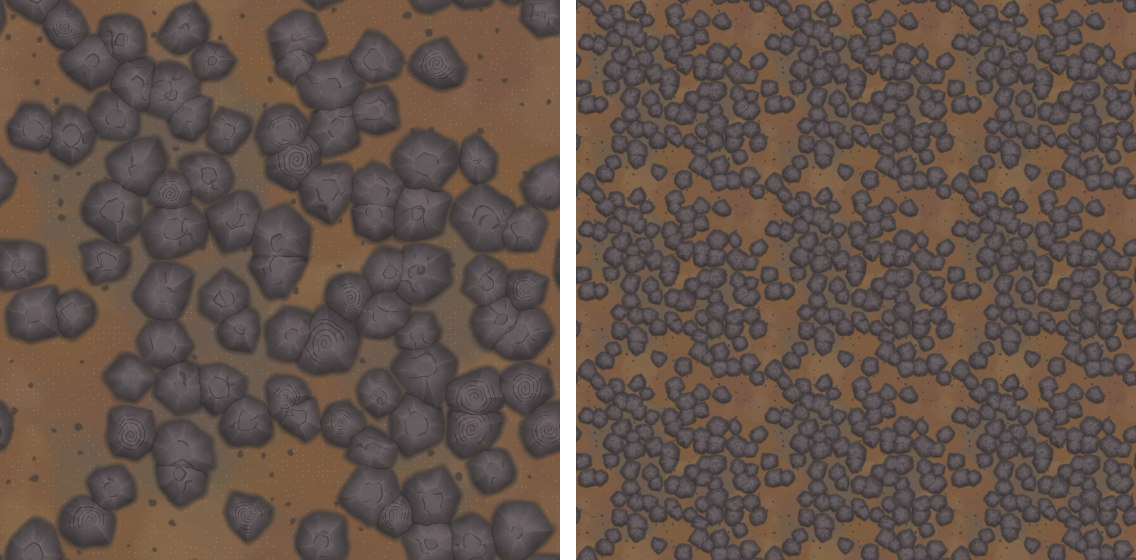
Left: one tile. Right: repeated 3 by 3.
This texture is drawn by a WebGL 1 fragment shader. Its source:

```glsl
precision highp float;
// Clustered grey faceted boulders on blotchy rust-brown ground with pebbles and grit.
// Each jittered cell holds one rounded polygon; ridges, cracks and spirals are
// drawn in its local frame. All cells and noise wrap, so the canvas tiles.

uniform vec2 u_resolution;

#define ROCK_CELLS 11.0
#define ROCK_SIDES 7
#define RADIUS_MIN 0.39
#define RADIUS_MAX 0.61
#define JITTER 0.8
#define HALO_WIDTH 0.011
#define FACET_CONTRAST 0.32
#define SPIRAL_SHARE 0.2
#define PEBBLE_CELLS 24.0
#define SPECK_CELLS 110.0

const vec3 RUST = vec3(0.485, 0.358, 0.258);
const vec3 CLAY = vec3(0.425, 0.360, 0.302);
const vec3 SAND = vec3(0.515, 0.402, 0.298);
const vec3 ROCK_LIGHT = vec3(0.392, 0.357, 0.366);
const vec3 ROCK_DARK = vec3(0.258, 0.236, 0.240);
const vec3 SHADOW = vec3(0.270, 0.252, 0.235);

float hash(vec2 p) {
  return fract(sin(dot(p, vec2(127.1, 311.7))) * 43758.5453);
}

vec2 hash2(vec2 p) {
  return vec2(hash(p), hash(p + 37.3));
}

vec2 wrapCell(vec2 cell, float period) {
  return floor(mod(cell + 0.5, period));
}

// Value noise repeating after a whole number of cells
float noise(vec2 p, float period) {
  vec2 i = floor(p), f = fract(p);
  f = f * f * (3.0 - 2.0 * f);
  float a = hash(wrapCell(i, period));
  float b = hash(wrapCell(i + vec2(1.0, 0.0), period));
  float c = hash(wrapCell(i + vec2(0.0, 1.0), period));
  float d = hash(wrapCell(i + 1.0, period));
  return mix(mix(a, b, f.x), mix(c, d, f.x), f.y);
}

float fbm(vec2 uv, float period) {
  float sum = 0.0, weight = 0.5;
  for (int i = 0; i < 4; i++) {
    sum += weight * noise(uv * period + float(i) * 0.37, period);
    period *= 2.0;
    weight *= 0.5;
  }
  return sum / 0.9375;
}

// Scattered soft dots, at most one per cell
float dots(vec2 uv, float cells, float share, float radius, float soft) {
  vec2 id = wrapCell(floor(uv * cells), cells);
  vec2 center = 0.5 + 0.4 * (hash2(id + 5.1) - 0.5);
  float size = radius * mix(0.4, 1.0, hash(id + 9.7));
  float d = length(fract(uv * cells) - center) / cells;
  return step(hash(id + 2.3), share) * (1.0 - smoothstep(size - soft, size + soft, d));
}

// Rounded polygon: x = gauge (1 on the outline), y = gap to next facet, z = facet light
vec3 facetedRock(vec2 p, vec2 id) {
  float sum = 0.0, first = 0.0, second = 0.0, light = 0.0;
  for (int i = 0; i < ROCK_SIDES; i++) {
    vec2 rnd = hash2(id + float(i) * 17.0 + 3.7);
    float angle = 6.28318 * (float(i) + 0.65 * rnd.x + hash(id)) / float(ROCK_SIDES);
    vec2 normal = vec2(cos(angle), sin(angle));
    float a = max(dot(p, normal) / mix(0.84, 1.14, rnd.y), 0.001);
    sum += pow(a, 14.0);
    if (a > first) {
      second = first;
      first = a;
      light = 0.5 * dot(normal, vec2(0.3, 0.95)) + rnd.x - 0.5;
    } else second = max(second, a);
  }
  return vec3(pow(sum, 1.0 / 14.0), first - second, light);
}

vec3 groundColor(vec2 uv, float px) {
  vec2 warped = uv + 0.05 * vec2(noise(uv * 9.0, 9.0), noise(uv * 8.0 + 0.5, 8.0));
  vec3 col = mix(RUST, CLAY, smoothstep(0.42, 0.62, fbm(warped, 5.0)));
  col = mix(col, SAND, 0.8 * smoothstep(0.52, 0.70, fbm(warped + 0.31, 6.0)));
  col += (fbm(warped + 0.67, 7.0) - 0.5) * vec3(0.04, 0.035, -0.04);
  col += 0.085 * dots(uv, SPECK_CELLS, 0.4, 0.0014, px * 0.6 + 0.0003);
  vec2 ragged = uv + 0.005 * (vec2(noise(uv * 120.0, 120.0), noise(uv * 130.0, 130.0)) - 0.5);
  return mix(col, SHADOW, 0.8 * dots(ragged, PEBBLE_CELLS, 0.28, 0.0075, 0.0025));
}

vec3 rockColor(vec2 p, vec2 id, vec3 rock, float seam) {
  vec2 q = p + 20.0 * hash2(id + 8.8);
  float gauge = rock.x, broken = noise(q * 2.5, 64.0);
  float top = mix(0.2, 0.42, hash(id + 6.6));
  float side = smoothstep(top - 0.03, top + 0.04, gauge);
  float tone = 1.0 - smoothstep(0.25, 1.1, gauge) + FACET_CONTRAST * rock.z * side;
  tone += 0.3 * (noise(q * 3.0, 64.0) - 0.5) + 0.14 * (noise(q * 14.0, 256.0) - 0.5);
  // Pale ridges between facets and around the top face
  float ridge = (1.0 - smoothstep(0.0, 0.08, rock.y)) * side * (1.0 - smoothstep(0.6, 1.0, gauge));
  float rim = 1.0 - smoothstep(0.0, 0.05, abs(gauge - top - 0.04));
  tone += 0.24 * ridge * smoothstep(0.2, 0.6, broken) + 0.2 * rim;
  // Broken dark strokes: either a spiral or a chipped top face with cracks
  float wobble = 0.1 * (noise(q * 4.0, 64.0) - 0.5);
  float turn = fract((length(p) + wobble) * 6.5 - atan(p.y, p.x) / 6.28318);
  float spiral = (1.0 - smoothstep(0.05, 0.2, abs(turn - 0.5))) * (1.0 - smoothstep(0.6, 0.75, gauge));
  float chip = 1.0 - smoothstep(0.015, 0.05, abs(gauge - top + wobble));
  float crack = 1.0 - smoothstep(0.01, 0.05, abs(noise(q * 1.8 + 3.0, 64.0) - 0.5));
  crack *= (1.0 - smoothstep(0.5, 0.8, gauge)) * smoothstep(0.5, 0.65, noise(q * 3.0 + 7.0, 64.0));
  float isSpiral = step(hash(id + 4.4), SPIRAL_SHARE);
  float strokes = mix(max(chip * smoothstep(0.45, 0.6, broken), crack), spiral * smoothstep(0.2, 0.5, broken), isSpiral);
  tone -= 0.65 * strokes + 0.3 * (1.0 - smoothstep(0.0, 0.1, seam));
  return mix(ROCK_DARK, ROCK_LIGHT, clamp(tone, -0.3, 1.25));
}

void main() {
  vec2 uv = gl_FragCoord.xy / u_resolution;
  float px = 1.0 / min(u_resolution.x, u_resolution.y);
  vec2 grid = uv * ROCK_CELLS + 0.05 * (vec2(noise(uv * 50.0, 50.0), noise(uv * 54.0, 54.0)) - 0.5);
  float best = 9.0, next = 9.0, dist = 9.0;
  vec2 topPoint = vec2(0.0), topId = vec2(0.0);
  vec3 topRock = vec3(9.0);

  // Keep the highest rock, the runner-up for the seam, and the nearest outline
  for (int y = -1; y <= 1; y++) for (int x = -1; x <= 1; x++) {
    vec2 cell = floor(grid) + vec2(float(x), float(y));
    vec2 id = wrapCell(cell, ROCK_CELLS);
    float cluster = noise(id * 5.0 / ROCK_CELLS, 5.0);
    vec2 p = grid - cell - 0.5 - JITTER * (hash2(id + 1.7) - 0.5);
    if (hash(id + 12.9) > 0.2 + 1.15 * cluster || length(p) > 1.1) continue;
    float radius = mix(RADIUS_MIN, RADIUS_MAX, hash(id + 21.3));
    p /= radius;
    vec3 rock = facetedRock(p, id);
    float key = rock.x + 0.2 * hash(id + 31.1) + 0.1 * (noise(p * 5.0 + id, 64.0) - 0.5);
    dist = min(dist, (rock.x - 1.0) * radius / ROCK_CELLS);
    if (key < best) {
      next = best;
      best = key;
      topPoint = p;
      topId = id;
      topRock = rock;
    } else next = min(next, key);
  }

  vec3 col = groundColor(uv, px);
  col = mix(col, SHADOW, 0.85 * (1.0 - smoothstep(0.0, HALO_WIDTH, dist)));
  float cover = 1.0 - smoothstep(-px, px + 0.001, dist);
  col = mix(col, rockColor(topPoint, topId, topRock, next - best), cover);
  gl_FragColor = vec4(col, 1.0);
}
```
